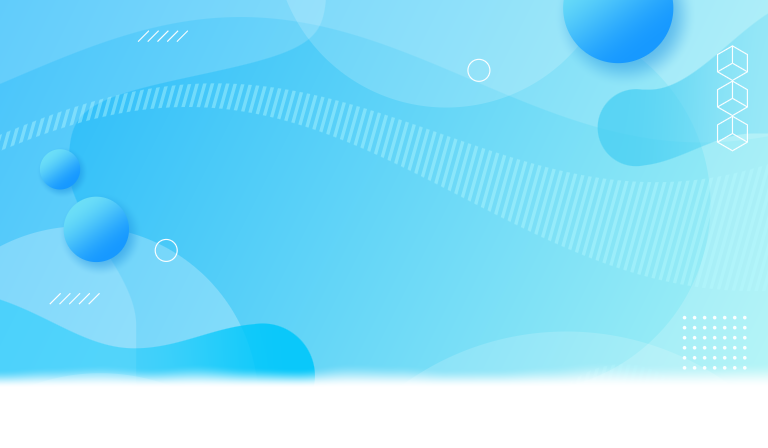
Reproduce this background procedurally as a Shadertoy shader.

```glsl
// Sky-blue abstract backdrop: translucent waves, glossy balls, hatching, line icons and a white misty foot.

// All lengths are percent of the canvas height, origin at the lower left.
const vec3 WHITE = vec3(1.0);
const vec3 DEEP_SKY = vec3(0.13, 0.72, 0.98);
const vec3 PALE_AQUA = vec3(0.66, 0.955, 0.96);
const vec3 CYAN = vec3(0.0, 0.78, 0.98);
const vec3 TEAL = vec3(0.28, 0.81, 0.95);
const vec3 BALL_LIGHT = vec3(0.42, 0.87, 0.97);
const vec3 BALL_DARK = vec3(0.09, 0.60, 1.0);
const vec3 SHADOW = vec3(0.10, 0.56, 0.88);
const float PI = 3.14159265;

float hash(float n) { return fract(sin(n * 127.1) * 43758.5453); }

float noise(float x) {
    float cell = floor(x);
    return mix(hash(cell), hash(cell + 1.0), smoothstep(0.0, 1.0, x - cell));
}

// Coverage of the inside of a distance field, softened over one pixel
float fill(float d, float px) { return clamp(0.5 - d / px, 0.0, 1.0); }

// The same for implicit curves whose slope varies
float fillCurve(float d) { return fill(d, max(fwidth(d), 1e-4)); }

float circle(vec2 p, vec2 center, float radius) { return length(p - center) - radius; }

float segment(vec2 p, vec2 a, vec2 b) {
    vec2 ab = b - a;
    return length(p - a - ab * clamp(dot(p - a, ab) / dot(ab, ab), 0.0, 1.0));
}

// Height of a cosine wave with its crest at crestX
float wave(float x, float crestX, float halfPeriod, float middle, float amplitude) {
    return middle + amplitude * cos((x - crestX) * PI / halfPeriod);
}

// Row of five slanted strokes
float ticks(vec2 p, vec2 origin) {
    float d = 1e3;
    for (int i = 0; i < 5; i++) {
        vec2 start = origin + vec2(2.17 * float(i), 0.0);
        d = min(d, segment(p, start, start + 2.25));
    }
    return d;
}

// Hexagon outline with three spokes, read as a wire cube
float wireCube(vec2 p, float radius) {
    float d = 1e3;
    for (int i = 0; i < 6; i++) {
        float angle = PI * (0.5 + float(i) / 3.0);
        vec2 a = radius * vec2(cos(angle), sin(angle));
        vec2 b = radius * vec2(cos(angle + PI / 3.0), sin(angle + PI / 3.0));
        d = min(d, segment(p, a, b));
        if (i % 2 == 0) d = min(d, segment(p, vec2(0.0), a));
    }
    return d;
}

float dotGrid(vec2 p, vec2 origin, float pitch, vec2 lastCell, float radius) {
    vec2 cell = clamp(round((p - origin) / pitch), vec2(0.0), lastCell);
    return length(p - origin - cell * pitch) - radius;
}

// Shaded ball with a soft shadow to the lower right
vec3 ball(vec3 col, vec2 p, vec2 center, float radius, float px) {
    vec2 q = (p - center) / radius;
    float shade = 1.0 - smoothstep(0.75, 1.3, length(q - vec2(0.13, -0.15)));
    col = mix(col, SHADOW, 0.5 * shade);
    float tone = smoothstep(-1.0, 0.9, dot(q, vec2(0.6, -0.8)));
    return mix(col, mix(BALL_LIGHT, BALL_DARK, tone), fill(circle(p, center, radius), px));
}

void mainImage(out vec4 fragColor, in vec2 fragCoord) {
    float px = 100.0 / iResolution.y;
    vec2 p = fragCoord * px;

    // Diagonal base gradient
    vec3 col = mix(DEEP_SKY, PALE_AQUA, clamp((0.8 * p.x + 0.4 * (100.0 - p.y)) / 174.0, 0.0, 1.0));

    // Pale sheets around the central pool
    float poolLeft = 44.1 + 28.9 * tanh((p.y - 83.2) / 6.26) + 15.2 * (1.0 - smoothstep(27.3, 63.1, p.y));
    col = mix(col, WHITE, 0.17 * fillCurve(p.x - poolLeft));
    float poolRight = max(-circle(p, vec2(116.8, 54.4), 41.8), 126.4 - p.x);
    col = mix(col, WHITE, 0.17 * fill(poolRight, px));
    col = mix(col, WHITE, 0.14 * fillCurve(wave(p.x, 53.7, 103.0, 82.2, 14.0) - p.y));
    col = mix(col, WHITE, 0.17 * fill(circle(p, vec2(99.6, 114.5), 38.5), px));
    col = mix(col, WHITE, 0.25 * fill(circle(p, vec2(18.3, 10.1), 39.4), px));

    // Cyan swell at lower left and teal drop at upper right
    float sag = max(30.0 - p.x, 0.0);
    float swell = max(p.y - wave(p.x, 59.3, 29.3, 25.0, 2.75) - 0.006 * sag * sag, p.x - 58.6);
    swell = min(swell, circle(p, vec2(58.6, 16.1), 11.7));
    col = mix(col, CYAN, mix(0.42, 0.9, smoothstep(25.0, 66.0, p.x)) * fillCurve(swell));
    float dropTop = 80.0 + 20.0 * smoothstep(145.0, 180.0, p.x);
    float dropBase = 63.0 + 7.2 * smoothstep(142.0, 168.0, p.x);
    float drop = max(max(p.y - dropTop, dropBase - p.y), 142.0 - p.x);
    drop = min(drop, circle(p, vec2(142.0, 71.5), 8.6));
    col = mix(col, TEAL, mix(0.75, 0.25, smoothstep(138.0, 172.0, p.x)) * fillCurve(drop));

    // Low hills and the widening hatched ribbon
    col = mix(col, WHITE, 0.16 * fill(circle(p, vec2(126.4, -36.0), 62.0), px));
    col = mix(col, WHITE, 0.16 * fill(circle(p, vec2(22.4, -28.0), 44.7), px));
    float pitch = 1.7;
    float stripe = fill((abs(fract((p.x - 0.28 * p.y) / pitch) - 0.5) - 0.23) * pitch, px);
    float ribbon = abs(p.y - wave(p.x, 44.7, 112.0, 63.3, 15.4)) - 1.8 - 0.00042 * p.x * p.x;
    float hatched = max(fillCurve(ribbon), 0.6 * fill(circle(p, vec2(139.0, 0.0), 18.7), px));
    col = mix(col, vec3(0.72, 0.98, 1.0), 0.4 * stripe * hatched);

    // Balls
    col = ball(col, p, vec2(138.0, 98.2), 12.3, px);
    col = ball(col, p, vec2(13.4, 62.2), 4.5, px);
    col = ball(col, p, vec2(21.5, 48.8), 7.3, px);

    // White line icons and dots
    float lines = min(ticks(p, vec2(30.9, 90.8)), ticks(p, vec2(11.2, 32.2)));
    lines = min(lines, abs(circle(p, vec2(106.9, 84.3), 2.45)));
    lines = min(lines, abs(circle(p, vec2(37.1, 44.1), 2.45)));
    for (int i = 0; i < 3; i++)
        lines = min(lines, wireCube(p - vec2(163.5, 85.9 - 7.85 * float(i)), 3.85));
    float icons = min(lines - 0.13, dotGrid(p, vec2(152.8, 17.9), 2.24, vec2(6.0, 5.0), 0.4));
    col = mix(col, WHITE, 0.95 * fill(icons, px));

    // Misty white foot with an uneven top
    float mistTop = 17.5 + 2.5 * noise(p.x * 0.09);
    col = mix(col, WHITE, 1.0 - smoothstep(13.4, mistTop, p.y));

    fragColor = vec4(col, 1.0);
}
```
